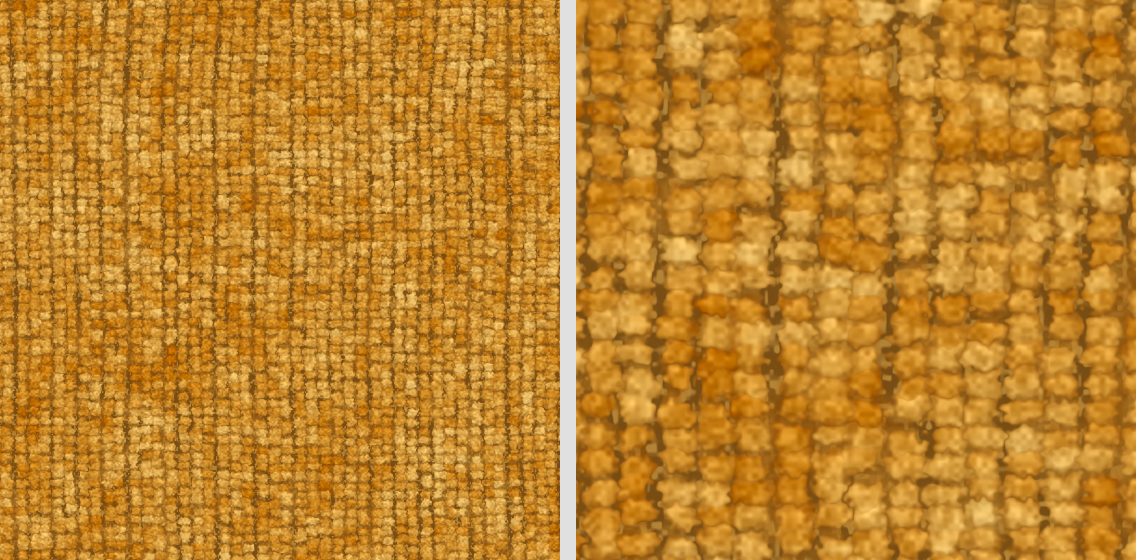
Left, the full canvas; right, a detail of the centre.
Write a Shadertoy shader that draws this texture.

```glsl
// Golden chenille weave: rows of plush tufts with brown thread showing between columns.

float hash(vec2 p) {
    return fract(sin(dot(p, vec2(127.1, 311.7))) * 43758.5);
}

float noise(vec2 p) {
    vec2 i = floor(p), f = fract(p);
    f = f * f * (3.0 - 2.0 * f);
    return mix(mix(hash(i), hash(i + vec2(1, 0)), f.x),
               mix(hash(i + vec2(0, 1)), hash(i + vec2(1, 1)), f.x), f.y);
}

// Noise centred on zero
float wave(vec2 p) {
    return noise(p) - 0.5;
}

// Dye variation of one tuft: its own tone plus streaks along rows and columns
float tuftTone(vec2 id) {
    float rowStreak = wave(id * vec2(0.16, 1.0) + 31.0);
    float columnStreak = wave(id * vec2(1.0, 0.13) + 77.0);
    return 0.55 * (hash(id + 5.3) - 0.5) + 0.35 * rowStreak + 0.3 * columnStreak;
}

void mainImage(out vec4 fragColor, in vec2 fragCoord) {
    vec2 uv = fragCoord / iResolution.xy;

    // Weave coordinates, bent slowly by the cloth and finely by the fibres
    vec2 weave = uv * vec2(44.0, 63.0);
    weave += 0.6 * vec2(wave(uv * 5.0), wave(uv * 6.0 + 40.0));
    weave += 0.24 * vec2(wave(uv * 130.0), wave(uv * 130.0 + 19.0));
    weave += 0.26 * vec2(wave(uv * 290.0 + 5.0), wave(uv * 290.0 + 23.0));
    vec2 cell = floor(weave);

    // Blend the nearest tufts, each a jittered rounded box
    float total = 0.0, tone = 0.0, lean = 0.0;
    for (int y = -1; y <= 1; y++) {
        for (int x = -1; x <= 1; x++) {
            vec2 id = cell + vec2(x, y);
            vec2 jitter = vec2(0.28 * (hash(vec2(id.x, 3.0)) - 0.5) + 0.18 * (hash(id) - 0.5),
                               0.44 * (hash(id + 9.1) - 0.5));
            vec2 halfSize = vec2(0.42 + 0.12 * hash(id + 2.7), 0.44 + 0.20 * hash(id + 6.4));
            vec2 q = (weave - id - 0.5 - jitter) / halfSize;
            vec2 cube = abs(q * q * q);
            float weight = exp(-11.0 * pow(cube.x + cube.y, 0.333));
            total += weight;
            tone += weight * tuftTone(id);
            lean += weight * q.y;
        }
    }
    float edge = -log(total) / 11.0;
    tone /= total;
    lean /= total;

    // Worn pale patches, saturated orange patches and fuzzy pile
    float fuzz = wave(uv * 300.0 + 8.0) + 0.6 * wave(uv * 150.0);
    tone += 0.5 + 0.26 * wave(uv * 5.0 + 12.0) + 0.36 * wave(uv * 17.0 + 3.0);
    tone += 0.4 * wave(uv * 45.0 + 60.0) + 0.45 * fuzz;
    vec3 plush = mix(vec3(0.765, 0.465, 0.035), vec3(0.88, 0.70, 0.365), clamp(tone, -0.2, 1.1));
    vec3 crevice = mix(vec3(1.02), vec3(0.85, 0.77, 0.55), smoothstep(0.5, 1.0, edge));
    plush *= crevice * (1.0 + 0.06 * lean + 0.14 * fuzz);

    // Twisted brown thread with small glints, mostly along the column seams
    float glint = smoothstep(0.5, 0.85, noise(uv * vec2(300.0, 240.0) + 50.0));
    vec3 thread = mix(vec3(0.46, 0.295, 0.075), vec3(0.70, 0.52, 0.22), glint);
    float seam = smoothstep(0.2, 0.38, abs(fract(weave.x) - 0.5));
    float column = floor(weave.x + 0.5);
    float exposed = smoothstep(0.2, 0.6, noise(vec2(column * 7.3, weave.y * 0.35)));
    float gap = smoothstep(0.82, 1.08, edge) * mix(0.45, 0.95, seam * exposed);

    fragColor = vec4(clamp(mix(plush, thread, gap), 0.0, 1.0), 1.0);
}
```
